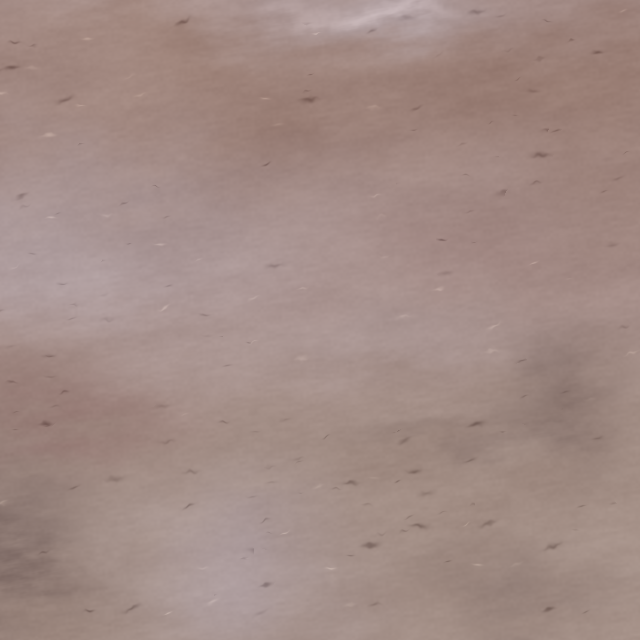
This texture is drawn by a WebGL 2 fragment shader. Its source:

```glsl
#version 300 es
precision highp float;
// Weathered, dusty stone: broad soft stains of warm brown, lilac and umber,
// overlaid with fine slanted streaks and sparse dark and pale flecks.
// Stains are noise-warped soft ellipses; flecks are jittered in grid cells.
uniform vec2 u_resolution;
out vec4 fragColor;

float hash(vec2 p) {
  vec3 q = fract(p.xyx * vec3(0.1031, 0.1030, 0.0973));
  q += dot(q, q.yzx + 33.33);
  return fract((q.x + q.y) * q.z);
}

float noise(vec2 p) {
  vec2 i = floor(p), f = p - i;
  f = f * f * (3.0 - 2.0 * f);
  return mix(mix(hash(i), hash(i + vec2(1, 0)), f.x),
             mix(hash(i + vec2(0, 1)), hash(i + 1.0), f.x), f.y);
}

// Layered noise centred on zero
float fbm(vec2 p) {
  float sum = 0.0, amp = 0.5;
  for (int i = 0; i < 5; i++) {
    sum += amp * (noise(p) - 0.5);
    p = mat2(1.94, 0.35, -0.35, 1.94) * p + 17.3;
    amp *= 0.55;
  }
  return sum;
}

// Soft elliptical stain
float stain(vec2 p, vec2 centre, vec2 radius) {
  vec2 d = (p - centre) / radius;
  return exp(-dot(d, d));
}

// Short soft dashes, one at most in each cell
float flecks(vec2 p, vec2 cells, float density, float seed) {
  vec2 id = floor(p * cells);
  vec2 key = id + seed;
  vec2 jitter = 0.3 + 0.4 * vec2(hash(key + 3.7), hash(key + 9.1));
  vec2 d = p - (id + jitter) / cells;
  d.y -= d.x * (hash(key + 5.3) - 0.35) * 0.5;
  d.y += 0.005 * (noise(p * 130.0 + seed) - 0.5);
  vec2 size = vec2(0.13, 0.07) / cells * (0.5 + 0.6 * hash(key + 21.0));
  d /= size;
  float strength = 0.3 + 0.7 * hash(key + 31.0);
  return step(hash(key), density) * strength * exp(-dot(d, d));
}

void main() {
  vec2 uv = gl_FragCoord.xy / u_resolution;
  // Axes along and across the slightly rising grain
  vec2 grain = mat2(0.99, -0.14, 0.14, 0.99) * uv;
  float broad = fbm(grain * vec2(3.0, 7.0) + 4.0);
  float streak = fbm(grain * vec2(9.0, 32.0) + 40.0);
  vec2 p = uv + 0.16 * vec2(fbm(uv * 5.0 + 11.0), fbm(uv * 5.0 + 53.0));
  p.y += 0.06 * streak;

  // Ground: slightly olive low down, rosier above
  vec3 col = mix(vec3(0.645, 0.565, 0.53), vec3(0.65, 0.558, 0.54),
                 smoothstep(0.25, 0.6, p.y));

  // Warm upper band and its spread down the right side
  float warm = 0.75 * stain(p, vec2(0.45, 0.86), vec2(0.75, 0.12));
  warm += 0.5 * stain(p, vec2(0.28, 0.95), vec2(0.2, 0.05));
  warm += 0.4 * stain(p, vec2(0.95, 0.78), vec2(0.2, 0.2));
  col = mix(col, vec3(0.605, 0.495, 0.455), min(warm, 1.0));

  // Cool lilac bloom
  float cool = 0.75 * stain(p, vec2(0.1, 0.62), vec2(0.33, 0.13));
  cool += 0.85 * stain(p, vec2(0.37, 0.09), vec2(0.16, 0.13));
  cool += 0.3 * stain(p, vec2(0.62, 0.46), vec2(0.25, 0.06));
  cool += 0.9 * stain(p, vec2(0.6, 1.0), vec2(0.17, 0.055));
  col = mix(col, vec3(0.685, 0.622, 0.632), min(cool, 1.0));
  col += 0.09 * stain(p, vec2(0.58, 1.0), vec2(0.12, 0.014));

  // Reddish and umber patches, broken up by the streaks
  float red = 0.7 * stain(p, vec2(0.1, 0.36), vec2(0.19, 0.085));
  red += 0.35 * stain(p, vec2(0.72, 0.62), vec2(0.12, 0.05));
  col = mix(col, vec3(0.58, 0.465, 0.445), red * (1.0 + 1.5 * streak));
  float umber = 0.85 * stain(p, vec2(0.01, 0.15), vec2(0.11, 0.13));
  umber += 0.42 * stain(p, vec2(0.88, 0.37), vec2(0.07, 0.09));
  umber += 0.3 * stain(p, vec2(0.82, 0.09), vec2(0.15, 0.06));
  umber += 0.25 * stain(p, vec2(0.72, 0.31), vec2(0.16, 0.03));
  col = mix(col, vec3(0.455, 0.375, 0.355), umber * (1.0 + 2.0 * streak));

  // Mottling, streaks and fine tooth
  col += broad * vec3(0.07, 0.08, 0.085);
  col += streak * vec3(0.05, 0.055, 0.055);
  col += 0.018 * (noise(grain * vec2(70.0, 190.0)) - 0.5);
  col += 0.012 * (noise(uv * 210.0) - 0.5);

  // Flecks gather where the cluster noise is high
  float cluster = smoothstep(-0.1, 0.25, fbm(uv * 4.0 + 71.0));
  float dark = flecks(grain, vec2(11.0, 20.0), 0.1 + 0.3 * cluster, 5.0);
  dark += 0.7 * flecks(grain + 0.37, vec2(19.0, 37.0), 0.35 * cluster, 60.0);
  float pale = flecks(grain + 0.71, vec2(14.0, 30.0), 0.13, 120.0);
  col -= dark * vec3(0.15, 0.15, 0.145);
  col += pale * vec3(0.1, 0.1, 0.09);

  fragColor = vec4(clamp(col, 0.0, 1.0), 1.0);
}
```
